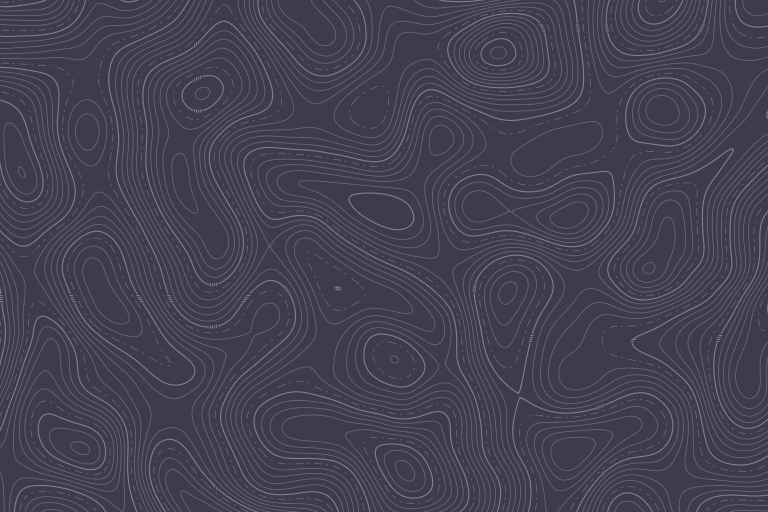
Give the GLSL for this pattern, as a Shadertoy shader.

```glsl
// Topographic map: thin pale contour lines over a dark slate ground.

vec2 gradientAt(vec2 cell) {
    float angle = 6.2832 * fract(sin(dot(cell, vec2(127.1, 311.7))) * 43758.55);
    return vec2(cos(angle), sin(angle));
}

float gradientNoise(vec2 p) {
    vec2 i = floor(p), f = p - i;
    vec2 u = f * f * f * (f * (f * 6.0 - 15.0) + 10.0);
    vec2 e = vec2(1.0, 0.0);
    float bottom = mix(dot(gradientAt(i), f), dot(gradientAt(i + e), f - e), u.x);
    float top = mix(dot(gradientAt(i + e.yx), f - e.yx),
                    dot(gradientAt(i + 1.0), f - 1.0), u.x);
    return mix(bottom, top, u.y);
}

// Terrain height, counted in contour intervals
float terrain(vec2 p) {
    p = mat2(0.88, 0.47, -0.47, 0.88) * p + 7.3;
    p += 0.05 * vec2(gradientNoise(p * 3.1), gradientNoise(p * 3.1 + 19.0));
    return 20.5 * (gradientNoise(p * 4.2)
                 + 0.55 * gradientNoise(p * 1.8 + 31.0)
                 + 0.14 * gradientNoise(p * 7.7 + 53.0));
}

// Share of a pixel covered by a stroke whose centre line is d away
float stroke(float d, float width, float pixel) {
    float near = max(d - 0.5 * pixel, -0.5 * width);
    float far = min(d + 0.5 * pixel, 0.5 * width);
    return max(far - near, 0.0) / pixel;
}

// Soft interval of the given half length around a centre
float segment(float x, float centre, float halfLength, float pixel) {
    return clamp(0.5 + (halfLength - abs(x - centre)) / pixel, 0.0, 1.0);
}

void mainImage(out vec4 fragColor, in vec2 fragCoord) {
    float pixel = 1.0 / iResolution.y;
    vec2 p = fragCoord * pixel;

    // Distance to the nearest contour, from height and slope
    float h = terrain(p);
    vec2 eps = vec2(0.001, 0.0);
    vec2 slope = vec2(terrain(p + eps) - h, terrain(p + eps.yx) - h) / eps.x;
    float level = floor(h + 0.5);
    float d = abs(h - level) / max(length(slope), 8.0);

    // Position along the contour, measured on its dominant axis
    float along = abs(slope.y) > abs(slope.x) ? p.x : p.y;
    float kind = mod(level, 6.0);

    vec3 ground = vec3(0.240, 0.236, 0.298);
    vec3 fineInk = vec3(0.435, 0.430, 0.480);
    vec3 boldInk = vec3(0.510, 0.505, 0.550);
    vec3 color = ground;

    if (kind < 0.5) {
        // Index contour, interrupted now and then by a small hatched tag
        float shift = gradientAt(floor(p * 2.0)).x;
        float s = (fract(along * 1.2 + shift) - 0.5) / 1.2;
        float tag = segment(s, 0.0, 0.009, pixel);
        float bars = segment(fract(s / 0.004) * 0.004, 0.002, 0.001, pixel);
        float line = stroke(d, 0.0021, pixel) * (1.0 - tag);
        line = max(line, tag * bars * stroke(d, 0.006, pixel));
        color = mix(ground, boldInk, line);
    } else {
        float line = stroke(d, 0.0014, pixel);
        if (kind > 4.5) {
            // Dash-dot contour beside each index contour
            float s = fract(along / 0.036) * 0.036;
            line *= max(segment(s, 0.010, 0.0075, pixel),
                        segment(s, 0.027, 0.0020, pixel));
        }
        color = mix(ground, fineInk, line);
    }
    fragColor = vec4(color, 1.0);
}
```
